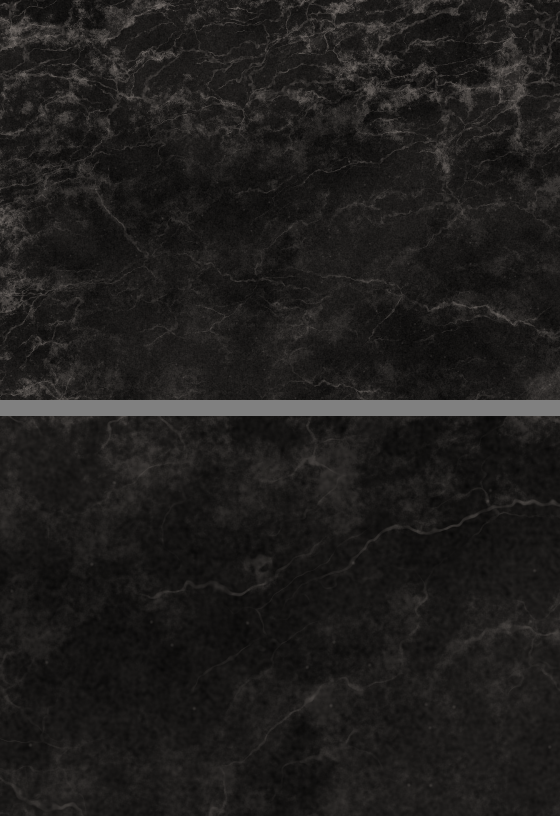
Top, the full canvas; bottom, a detail of the centre.
This texture is drawn by a WebGL 1 fragment shader. Its source:

```glsl
precision highp float;
// Dark marble: a near-black stone with ragged pale patches, broken veins and grain.
// Veins are borders of warped, stretched Voronoi cells at four scales; patches
// are rough gradient-noise fbm that clings to the veins at the top, left and corner.

uniform vec2 u_resolution;

const vec3 WARM_TINT = vec3(1.05, 0.99, 0.95);
const float STONE_DARK = 0.066;
const float STONE_LIGHT = 0.112;
const float PATCH_GAIN = 0.130;
const float VEIN_GAIN = 0.135;
const float HALO_GAIN = 0.060;
const float MOTTLE_GAIN = 0.022;
const float GRAIN_GAIN = 0.060;
const float VEIN_TILT = 0.30;
const vec2 VEIN_STRETCH = vec2(0.68, 1.35);
const float VEIN_WIDTH = 0.0024;
const float HALO_WIDTH = 0.018;
const float WARP = 0.085;

vec2 hash2(vec2 p) {
  vec3 h = fract(p.xyx * vec3(0.1031, 0.1030, 0.0973));
  h += dot(h, h.yzx + 33.33);
  return fract((h.xx + h.yz) * h.zy);
}

float gradientDot(vec2 cell, vec2 corner, vec2 f) {
  return dot(hash2(cell + corner) * 2.0 - 1.0, f - corner);
}

float gradientNoise(vec2 p) {
  vec2 i = floor(p), f = fract(p);
  vec2 s = f * f * f * (f * (f * 6.0 - 15.0) + 10.0);
  float low = mix(gradientDot(i, vec2(0.0), f), gradientDot(i, vec2(1.0, 0.0), f), s.x);
  float high = mix(gradientDot(i, vec2(0.0, 1.0), f), gradientDot(i, vec2(1.0), f), s.x);
  return mix(low, high, s.y);
}

float fbm(vec2 p, float roughness) {
  float sum = 0.0, amplitude = 1.0;
  for (int i = 0; i < 6; i++) {
    sum += amplitude * gradientNoise(p);
    p = mat2(1.6, 1.2, -1.2, 1.6) * p + 17.3;
    amplitude *= roughness;
  }
  return sum;
}

// Distance to the nearest border between Voronoi cells
float crackDistance(vec2 p) {
  vec2 i = floor(p), f = fract(p);
  vec2 nearest = vec2(0.0);
  float best = 8.0;
  for (int y = -1; y <= 1; y++)
    for (int x = -1; x <= 1; x++) {
      vec2 cell = vec2(float(x), float(y));
      vec2 r = cell + hash2(i + cell) - f;
      if (dot(r, r) < best) { best = dot(r, r); nearest = r; }
    }
  float border = 8.0;
  for (int y = -2; y <= 2; y++)
    for (int x = -2; x <= 2; x++) {
      vec2 cell = vec2(float(x), float(y));
      vec2 r = cell + hash2(i + cell) - f;
      vec2 across = r - nearest;
      if (dot(across, across) > 0.0001)
        border = min(border, dot(0.5 * (r + nearest), normalize(across)));
    }
  return border;
}

void main() {
  vec2 uv = gl_FragCoord.xy / u_resolution;
  vec2 p = gl_FragCoord.xy / u_resolution.y;
  float pixel = 1.0 / u_resolution.y;

  // Tilted, stretched and warped vein space
  float c = cos(VEIN_TILT), s = sin(VEIN_TILT);
  vec2 q = mat2(c, -s, s, c) * p * VEIN_STRETCH + 5.0;
  vec2 bend = vec2(fbm(p * 4.0 + 3.0, 0.58), fbm(p * 4.0 + 41.0, 0.58));
  vec2 warped = q + WARP * bend;

  // Regions where the stone is paler and more broken
  float drift = gradientNoise(p * 2.6 + 9.0);
  float top = smoothstep(0.50, 0.92, uv.y + 0.08 * uv.x + 0.35 * drift);
  float left = 1.0 - smoothstep(0.02, 0.26, uv.x + 0.3 * drift);
  float corner = 1.0 - smoothstep(0.09, 0.15, (1.0 - uv.x) * 1.4 + uv.y + 0.10 * bend.x);
  float broken = max(top, 0.9 * left);

  // Four vein scales: long veins, branches, web and hairlines
  float veins = 0.0, halo = 0.0, matrix = 0.0, scale = 2.6;
  for (int i = 0; i < 4; i++) {
    float layer = float(i);
    vec2 offset = vec2(13.7, 7.1) * layer;
    float d = crackDistance(warped * scale + offset) / scale;
    float patchy = gradientNoise(p * (3.0 + 2.0 * layer) + offset + 31.0);
    float fade = smoothstep(-0.16, 0.26, patchy + 0.16 * broken - 0.04 * layer);
    float strength = fade * mix(1.0, 0.30 + 0.60 * broken, 0.333 * layer);
    float width = VEIN_WIDTH * (1.0 - 0.2 * layer) * (0.5 + fade) + pixel;
    veins = max(veins, strength * (1.0 - smoothstep(0.2 * width, width, d)));
    halo = max(halo, strength * exp(-d / HALO_WIDTH * (1.0 + layer)));
    if (i > 0) matrix = max(matrix, exp(-d * 38.0 * layer));
    scale *= 1.75;
  }

  // Stone body, and ragged patches that leave dark fragments between the veins
  float cloud = smoothstep(-0.45, 0.45, fbm(p * 3.0 + 70.0, 0.6));
  float mottle = fbm(p * 22.0 + 120.0, 0.8);
  float ragged = fbm(warped * 5.5 + 23.0, 0.68);
  float flecks = smoothstep(-0.35, 0.55, mottle);
  float smoke = smoothstep(-0.08, 0.42, ragged + 0.28 * mottle + 0.35 * (matrix - 0.5));
  smoke *= mix(0.22, 1.0, broken) * (0.55 + 0.75 * flecks);
  smoke = max(smoke, corner * (0.75 + 0.3 * ragged + 0.25 * mottle));
  halo *= smoothstep(-0.3, 0.35, ragged) * (0.4 + 1.2 * flecks);

  // Sparse pale specks and fine grain
  vec2 speckCell = floor(p * 60.0), speckSeed = hash2(speckCell + 90.0);
  float speckDistance = length(fract(p * 60.0) - 0.25 - 0.5 * speckSeed) / 60.0;
  float speck = step(0.95, hash2(speckCell + 210.0).x)
              * (1.0 - smoothstep(0.0, 0.0014 + pixel, speckDistance));
  float grain = gradientNoise(p * 240.0) + 0.8 * gradientNoise(p * 120.0 + 50.0);
  float crumble = 0.75 + 1.3 * gradientNoise(p * 80.0 + 11.0);

  float tone = mix(STONE_DARK, STONE_LIGHT, cloud) + MOTTLE_GAIN * mottle;
  tone += PATCH_GAIN * smoke + HALO_GAIN * halo;
  tone += VEIN_GAIN * veins * clamp(crumble, 0.2, 1.2) * (1.0 - 0.4 * smoke);
  tone += 0.09 * speck + GRAIN_GAIN * grain * (0.5 + 2.5 * tone);
  gl_FragColor = vec4(max(tone, 0.03) * WARM_TINT, 1.0);
}
```
